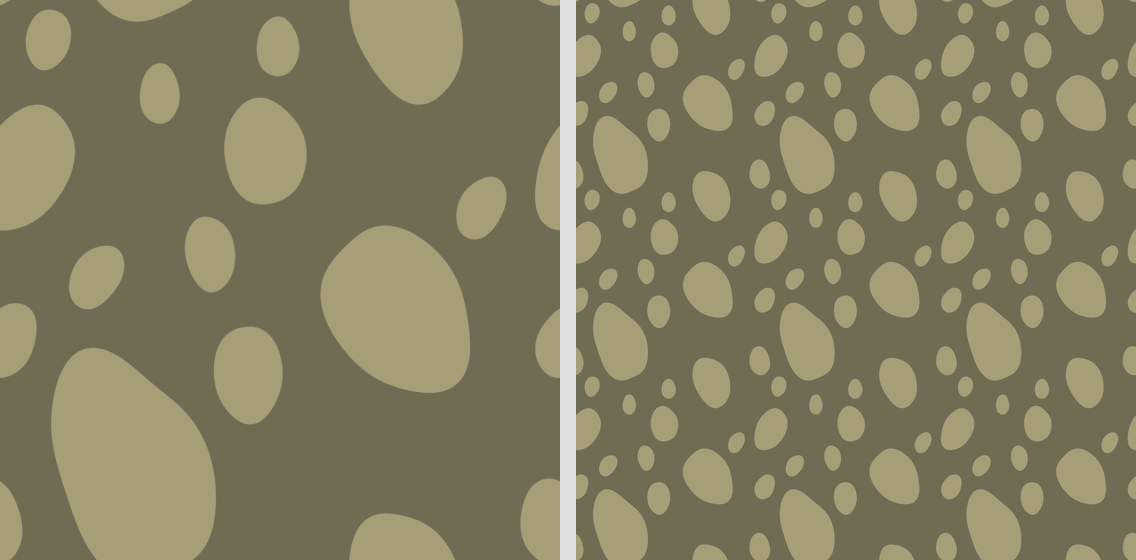
Left, the tile; right, the same tile 3 across and 3 down.
This pattern is drawn by a Shadertoy shader. Its source:

```glsl
// Flat pebbles of widely varied size scattered on a plain olive ground.
// Stones are placed from largest to smallest: each takes the roomiest of several
// random spots, measured on a wrapped plane so that the tile repeats seamlessly.

const int STONES = 14;
const int TRIES = 18;
const vec3 GROUND = vec3(0.44, 0.425, 0.328);
const vec3 PEBBLE = vec3(0.65, 0.62, 0.466);

struct Stone {
    vec2 center;
    vec2 axis;    // unit direction of the long axis
    vec2 radii;   // long and short half lengths
    float lump;   // strength of the outline wobble
    float phase;
};

float hash(vec2 p) {
    return fract(sin(dot(p, vec2(127.1, 311.7))) * 43758.5453);
}

// Shortest offset between two points on the repeating tile
vec2 wrapOffset(vec2 d) {
    return d - floor(d + 0.5);
}

// Coordinates along and across the given axis
vec2 toAxis(vec2 v, vec2 axis) {
    return vec2(dot(v, axis), axis.x * v.y - axis.y * v.x);
}

// How far a stone reaches in the unit direction n
float reach(Stone s, vec2 n) {
    return length(s.radii * toAxis(n, s.axis));
}

// Free space between two stones along the line of their centers
float gapBetween(Stone a, Stone b) {
    vec2 d = wrapOffset(b.center - a.center);
    float dist = max(length(d), 1e-4);
    vec2 n = d / dist;
    return dist - reach(a, n) - reach(b, n);
}

// Size, tilt and shape of a stone; sizes fall off quickly with rank
Stone makeStone(float rank) {
    float size = 0.04 + 0.128 * exp(-0.27 * rank);
    float stretch = mix(1.09, 1.24, hash(vec2(rank, 51.0)));
    float lean = hash(vec2(rank, 73.0));
    float tilt = rank < 2.5 ? mix(0.4, 0.8, lean) : mix(-0.7, 0.3, lean);
    float lump = 0.022 + 0.045 * exp(-0.6 * rank);
    float phase = 6.2832 * hash(vec2(rank, 97.0));
    return Stone(vec2(0.5), vec2(-sin(tilt), cos(tilt)),
                 size * vec2(stretch, 1.0 / stretch), lump, phase);
}

// Approximate signed distance to the egg-like outline
float stoneDistance(vec2 p, Stone s) {
    vec2 q = toAxis(wrapOffset(p - s.center), s.axis);
    vec2 e = q / s.radii;
    float k = max(length(e), 1e-4);
    float slope = max(length(e / s.radii), 1e-4);
    float a = atan(e.y, e.x + 1e-6);
    float wobble = sin(2.0 * a + 1.7 * s.phase) * 0.5
                 + sin(3.0 * a + s.phase)
                 + sin(5.0 * a + 2.3 * s.phase) * 0.35;
    return k * (k - 1.0 - s.lump * wobble) / slope;
}

// Signed distance to the nearest of all the scattered stones
float scatterDistance(vec2 p) {
    Stone placed[STONES];
    float nearest = 1.0;
    for (int i = 0; i < STONES; i++) {
        Stone s = makeStone(float(i));
        vec2 bestSpot = vec2(0.5);
        float bestGap = -1.0;
        for (int t = 0; t < TRIES; t++) {
            vec2 seed = vec2(float(i) + 3.0, float(t) + 7.0);
            s.center = vec2(hash(seed), hash(seed + 41.3));
            float gap = 1.0;
            for (int j = 0; j < i; j++) {
                gap = min(gap, gapBetween(placed[j], s));
                if (gap <= bestGap) break;
            }
            if (gap > bestGap) {
                bestGap = gap;
                bestSpot = s.center;
            }
        }
        s.center = bestSpot;
        placed[i] = s;
        nearest = min(nearest, stoneDistance(p, s));
    }
    return nearest;
}

void mainImage(out vec4 fragColor, in vec2 fragCoord) {
    vec2 uv = fragCoord / iResolution.xy;
    float soft = 0.8 / iResolution.y;
    float d = scatterDistance(uv);
    float cover = 1.0 - smoothstep(-soft, soft, d);
    fragColor = vec4(mix(GROUND, PEBBLE, cover), 1.0);
}
```
